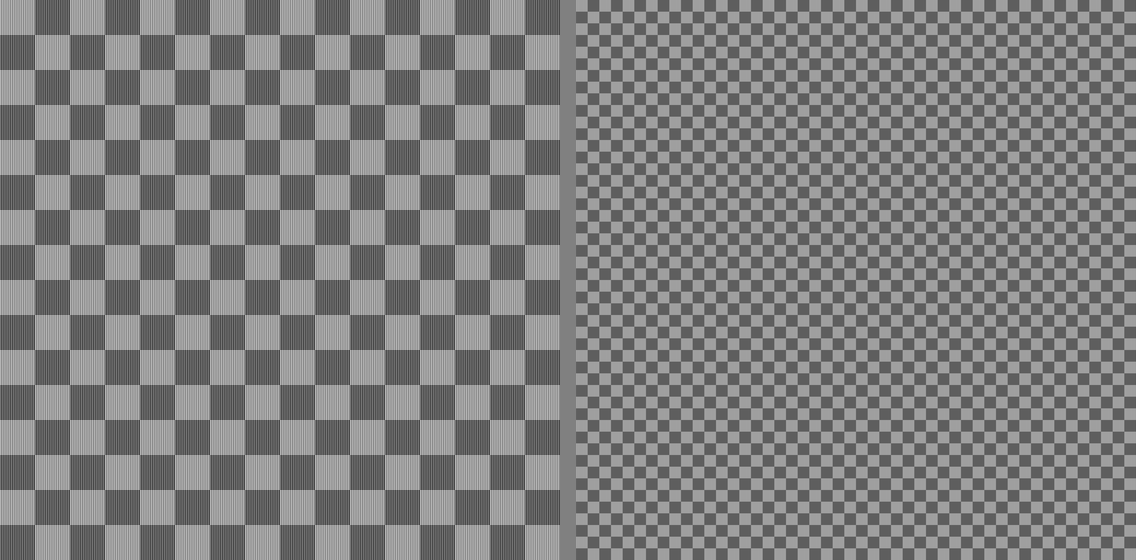
Left, the tile; right, the same tile 3 across and 3 down.
This pattern is drawn by a Shadertoy shader. Its source:

```glsl
// A grey checkerboard of 16 by 16 squares, each ruled with 16 fine vertical
// pinstripes: two light tones in one set of squares, two dark in the other.
// Square waves are averaged over each pixel, so every edge stays smooth.

// Integral of a square wave that is 1 in the first half of each period.
float squareWaveArea(float x) {
    return floor(x) * 0.5 + min(fract(x), 0.5);
}

// Mean of the wave over a pixel of the given width, centred on x.
float squareWave(float x, float width) {
    return (squareWaveArea(x + 0.5 * width) - squareWaveArea(x - 0.5 * width)) / width;
}

void mainImage(out vec4 fragColor, in vec2 fragCoord) {
    vec2 uv = fragCoord / iResolution.xy;
    vec2 pixel = 1.0 / iResolution.xy;

    // Checks: eight pairs of squares each way, dark at the lower left
    float column = 2.0 * squareWave(uv.x * 8.0, pixel.x * 8.0) - 1.0;
    float row = 2.0 * squareWave(uv.y * 8.0, pixel.y * 8.0) - 1.0;
    float dark = 0.5 + 0.5 * column * row;

    // Pinstripes: 16 per square, of equal line and gap
    float stripe = squareWave(uv.x * 256.0, pixel.x * 256.0);

    float lightTone = mix(0.54, 0.71, stripe);
    float darkTone = mix(0.28, 0.46, stripe);
    fragColor = vec4(vec3(mix(lightTone, darkTone, dark)), 1.0);
}
```
